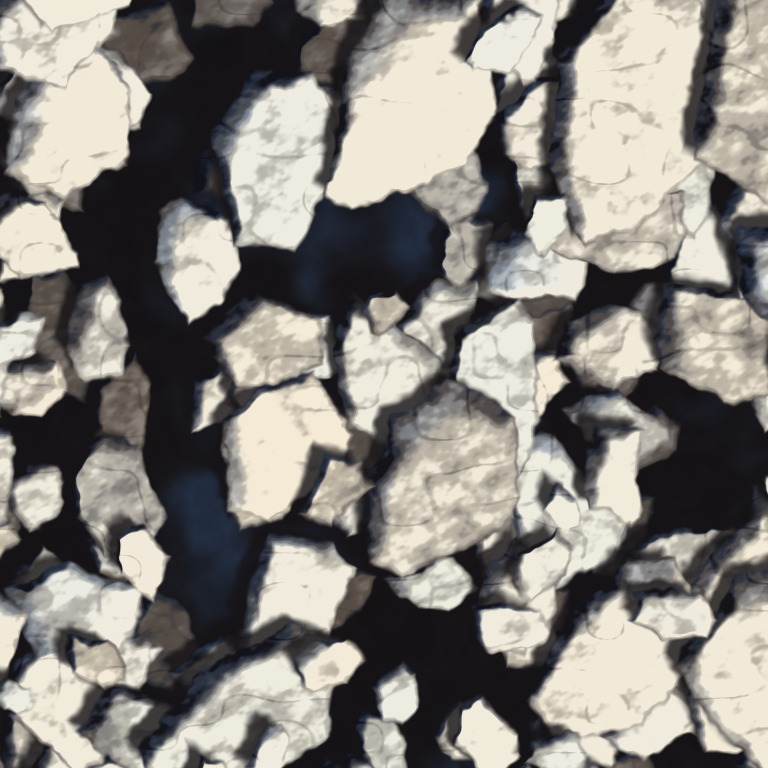
A Shadertoy shader for this texture:

```glsl
const vec3 VOID_BLACK = vec3(0.085, 0.075, 0.085);
const vec3 SLATE = vec3(0.18, 0.19, 0.22);
const vec3 BROWN = vec3(0.33, 0.30, 0.28);
const vec3 GREY = vec3(0.52, 0.51, 0.50);
const vec3 PALE = vec3(0.72, 0.71, 0.67);
const vec3 CHALK = vec3(0.93, 0.925, 0.88);
const vec3 BLUE_SHADE = vec3(0.78, 0.97, 1.25);
const vec3 LIGHT = vec3(0.54, -0.49, 0.685);
const float EDGE_SOFTNESS = 0.0028;
const float SHADOW_REACH = 0.022;
const float SHADOW_DEPTH = 0.82;
const float ROUGHNESS = 0.011;
const float GRAIN_CONTRAST = 0.62;
const float TOP_HEIGHT = 0.15;
const float FACET_SHARPNESS = 32.0;
const int SIDES = 7;
const float TAU = 6.28318;

vec3 hash3(vec2 p) {
    vec3 q = fract(p.xyx * vec3(0.1031, 0.1030, 0.0973));
    q += dot(q, q.yxz + 33.33);
    return fract((q.xxy + q.yzz) * q.zyx);
}

float noise(vec2 p) {
    vec2 i = floor(p), f = fract(p);
    f = f * f * (3.0 - 2.0 * f);
    return mix(mix(hash3(i).x, hash3(i + vec2(1, 0)).x, f.x),
               mix(hash3(i + vec2(0, 1)).x, hash3(i + vec2(1, 1)).x, f.x), f.y);
}

float fbm(vec2 p) {
    return 0.5 * noise(p) + 0.3 * noise(p * 2.1 + 17.0) + 0.2 * noise(p * 4.3 + 41.0);
}

mat2 rotation(float a) {
    float c = cos(a), s = sin(a);
    return mat2(c, s, -s, c);
}

// Brightness to mineral colour
vec3 mineral(float tone) {
    vec3 c = mix(VOID_BLACK, SLATE, smoothstep(0.06, 0.20, tone));
    c = mix(c, BROWN, smoothstep(0.20, 0.34, tone));
    c = mix(c, GREY, smoothstep(0.34, 0.53, tone));
    c = mix(c, PALE, smoothstep(0.53, 0.73, tone));
    return mix(c, CHALK, smoothstep(0.73, 0.92, tone));
}

// One scattered layer of faceted stones, painted over the colour below
void layStones(inout vec3 color, vec2 uv, float cells, float density, float brightness, float seed) {
    vec2 warp = vec2(fbm(uv * 24.0 + seed), fbm(uv * 24.0 + seed + 80.0)) - 0.5;
    vec2 p = (uv + warp * ROUGHNESS * 2.0) * cells;
    float grain = fbm(uv * rotation(0.5) * vec2(34.0, 52.0) + seed) - 0.5;
    float crack = smoothstep(0.07, 0.0, abs(noise(uv * vec2(19.0, 27.0) + seed) - 0.5));

    for (int j = -1; j <= 1; j++)
    for (int i = -1; i <= 1; i++) {
        vec2 id = floor(p) + vec2(i, j);
        vec3 place = hash3(id + seed);
        vec3 look = hash3(id + seed + 57.0);
        float crowding = 0.55 + 0.9 * noise(id / cells * 3.5 + 5.0);
        if (place.z > density * crowding) continue;

        vec2 local = p - id - 0.5 - (place.xy - 0.5) * 0.6;
        if (dot(local, local) > 1.4) continue;
        mat2 turn = rotation(0.8 + (look.y - 0.5) * 2.6);
        vec2 stretch = vec2(0.83, 1.2);
        vec2 q = (local * turn) * stretch;
        vec2 qShadow = ((local + vec2(0.74, -0.67) * SHADOW_REACH * cells) * turn) * stretch;
        float size = mix(0.36, 0.62, look.x);

        // Tilted top face, then sloping sides blended by height
        float inside = 1e3, shadowInside = 1e3;
        vec3 normal = vec3((look.yz - 0.5) * 0.7, 1.0) * exp(-TOP_HEIGHT * FACET_SHARPNESS);
        for (int k = 0; k < SIDES; k++) {
            vec3 facet = hash3(id * 7.0 + seed + float(k) * 13.0);
            float a = (float(k) + 0.8 * facet.x) * TAU / float(SIDES);
            vec2 dir = vec2(cos(a), sin(a));
            float reach = size * mix(0.72, 1.08, facet.y);
            float depth = reach - dot(q, dir);
            float slope = mix(0.6, 2.4, facet.z);
            inside = min(inside, depth);
            shadowInside = min(shadowInside, reach - dot(qShadow, dir));
            float weight = exp(-max(depth, 0.0) * slope * FACET_SHARPNESS);
            normal += normalize(vec3(turn * dir * slope, 1.0)) * weight;
        }

        // Cast shadow, then the stone itself
        float shadow = smoothstep(-0.004, 0.010, shadowInside / cells);
        color = mix(color, VOID_BLACK, shadow * SHADOW_DEPTH);

        float lit = dot(normalize(normal), LIGHT);
        float tone = mix(0.62, 1.12, sqrt(look.z)) * mix(0.16, 1.0, smoothstep(-0.15, 0.72, lit));
        tone += grain * GRAIN_CONTRAST - crack * 0.13;
        tone *= brightness * mix(0.68, 1.0, smoothstep(0.0, 0.008, inside / cells));
        vec3 stone = mineral(tone);
        stone *= mix(vec3(1), BLUE_SHADE, smoothstep(0.55, -0.1, lit) * (0.4 + 0.6 * place.x));
        stone *= mix(vec3(1), vec3(1.03, 0.99, 0.95), place.y);
        color = mix(color, stone, smoothstep(-EDGE_SOFTNESS, EDGE_SOFTNESS, inside / cells));
    }
}

void mainImage(out vec4 fragColor, in vec2 fragCoord) {
    vec2 uv = fragCoord / iResolution.y;

    // Dark gaps with faint bluish patches
    float haze = smoothstep(0.45, 0.8, fbm(uv * 7.0 + 30.0));
    vec3 color = mix(VOID_BLACK, vec3(0.13, 0.17, 0.24), haze);
    color *= 0.85 + 0.3 * fbm(uv * 40.0);

    // Buried stones first, large ones above, chips last
    layStones(color, uv, 8.0, 0.40, 0.42, 11.0);
    layStones(color, uv, 9.5, 0.62, 0.95, 131.0);
    layStones(color, uv, 6.6, 0.62, 1.0, 251.0);
    layStones(color, uv, 4.2, 0.34, 1.03, 372.0);
    layStones(color, uv, 13.0, 0.16, 1.0, 493.0);

    fragColor = vec4(clamp(color, 0.0, 1.0), 1.0);
}
```
